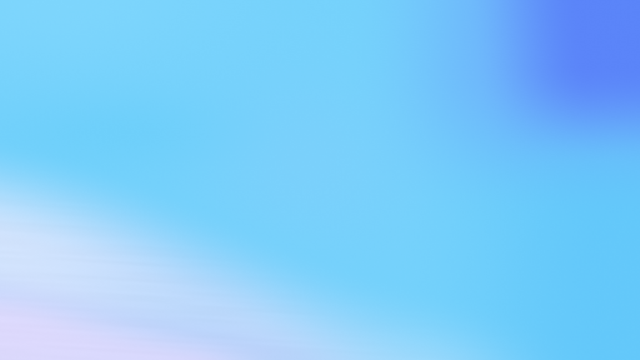
This background is drawn by a WebGL 1 fragment shader. Its source:

```glsl
precision highp float;

uniform vec2 u_resolution;

float hash(vec2 p) {
  return fract(sin(dot(p, vec2(127.1, 311.7))) * 43758.5453);
}

float noise(vec2 p) {
  vec2 cell = floor(p);
  vec2 f = fract(p);
  f = f * f * (3.0 - 2.0 * f);
  float low = mix(hash(cell), hash(cell + vec2(1.0, 0.0)), f.x);
  float high = mix(hash(cell + vec2(0.0, 1.0)), hash(cell + vec2(1.0, 1.0)), f.x);
  return mix(low, high, f.y);
}

// Soft elliptical falloff around a centre
float glow(vec2 p, vec2 centre, vec2 radius) {
  vec2 d = (p - centre) / radius;
  return exp(-dot(d, d));
}

void main() {
  vec2 uv = gl_FragCoord.xy / u_resolution;

  // Cyan sky with paler and deeper regions
  vec3 color = vec3(0.455, 0.82, 0.985);
  color = mix(color, vec3(0.50, 0.84, 0.99), 0.8 * glow(uv, vec2(0.08, 1.0), vec2(0.3, 0.22)));
  color = mix(color, vec3(0.42, 0.81, 0.98), 0.7 * glow(uv, vec2(0.2, 0.63), vec2(0.22, 0.1)));
  color = mix(color, vec3(0.49, 0.815, 0.985), 0.7 * glow(uv, vec2(0.48, 0.55), vec2(0.16, 0.25)));
  color = mix(color, vec3(0.39, 0.785, 0.98), smoothstep(0.62, 0.95, uv.x));

  // Blue corner with a wide halo and a darker core
  float halo = smoothstep(0.54, 0.84, uv.x) * smoothstep(0.38, 0.82, uv.y);
  color = mix(color, vec3(0.43, 0.68, 0.985), 0.85 * halo);
  float core = smoothstep(0.74, 0.92, uv.x + 0.06 * (uv.y - 0.8)) * smoothstep(0.54, 0.82, uv.y);
  color = mix(color, vec3(0.355, 0.52, 0.975), core);

  // Pale mist under a slanting, gently bent edge
  float depth = 0.60 - 0.62 * uv.x + 0.02 * sin(uv.x * 9.0) - uv.y;
  float mist = smoothstep(-0.02, 0.27, depth) * (1.0 - smoothstep(0.66, 0.92, uv.x));
  vec3 mistColor = mix(vec3(0.82, 0.89, 0.99), vec3(0.735, 0.85, 0.985), smoothstep(0.0, 0.35, uv.x));
  mistColor = mix(mistColor, vec3(0.64, 0.855, 0.985), smoothstep(0.35, 0.7, uv.x));
  color = mix(color, mistColor, mist);

  // Periwinkle fold above the lavender corner
  float fold = uv.y - 0.17 + 0.36 * uv.x;
  float foldBand = exp(-fold * fold / 0.003) * (1.0 - smoothstep(0.4, 0.6, uv.x));
  color = mix(color, vec3(0.73, 0.81, 0.98), 0.55 * foldBand);
  float lavender = (1.0 - smoothstep(-0.08, 0.03, fold)) * (1.0 - smoothstep(0.3, 0.46, uv.x));
  color = mix(color, vec3(0.86, 0.845, 0.99), 0.85 * lavender);
  color = mix(color, vec3(0.87, 0.85, 0.99), 0.7 * glow(uv, vec2(0.0, 0.08), vec2(0.13, 0.1)));

  // Faint brushed streaks in the mist and fine dither
  float streak = noise(vec2(uv.x * 9.0, uv.y * 110.0 + uv.x * 12.0)) - 0.5;
  color += 0.012 * mist * streak;
  color += (hash(floor(uv * vec2(512.0, 288.0))) - 0.5) / 255.0;

  gl_FragColor = vec4(color, 1.0);
}
```
